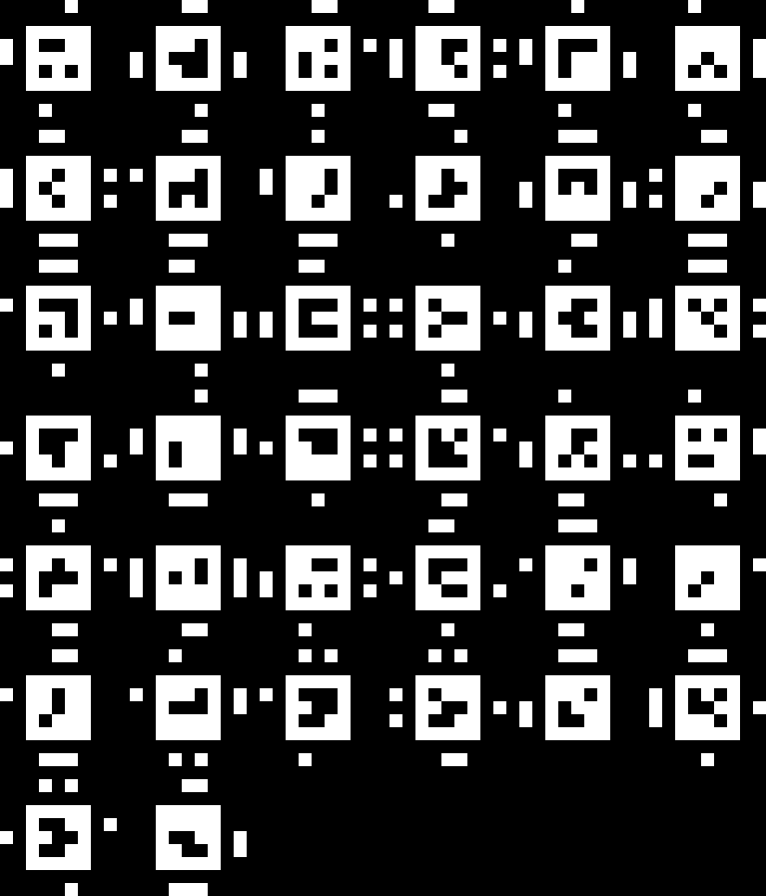
This pattern is drawn by a Shadertoy shader. Its source:

```glsl
const vec2 GRID = vec2(59.0, 69.0);     // cells across and down
const float PITCH = 10.0;              // cells from one marker to the next
const float MARKERS_PER_ROW = 6.0;
const float MARKER_COUNT = 38.0;       // the last row is only partly filled
const float CENTER = 4.0;              // middle cell of a marker
const float CORE_FILL = 0.51;          // chance of a light cell in the core
const float SIDE_FILL = 0.51;          // chance of a light cell at the sides
const float SEED = 17.0;
const vec3 BACKGROUND = vec3(0.0);
const vec3 INK = vec3(1.0);

float cellHash(vec2 cell) {
    vec3 p = fract(vec3(cell.xyx + SEED) * 0.1031);
    p += dot(p, p.yzx + 33.33);
    return fract((p.x + p.y) * p.z);
}

// Ink in one cell, counted from the upper left
float cellInk(vec2 cell) {
    vec2 marker = floor(cell / PITCH);
    if (marker.y * MARKERS_PER_ROW + marker.x >= MARKER_COUNT) return 0.0;

    vec2 offset = abs(cell - marker * PITCH - CENTER);
    float ring = max(offset.x, offset.y);
    float alongSide = min(offset.x, offset.y);
    float noise = cellHash(cell);

    if (ring < 1.5) return step(noise, CORE_FILL);   // 3x3 core
    if (ring < 2.5) return 1.0;                      // solid frame
    bool isSide = ring > 3.5 && ring < 4.5 && alongSide < 1.5;
    return isSide ? step(noise, SIDE_FILL) : 0.0;    // outer side marks
}

void mainImage(out vec4 fragColor, in vec2 fragCoord) {
    vec2 uv = fragCoord / iResolution.xy;
    vec2 p = vec2(uv.x, 1.0 - uv.y) * GRID - 0.5;
    vec2 cell = floor(p);

    // Blend neighbouring cells over a band one pixel wide
    vec2 pixel = GRID / iResolution.xy;
    vec2 blend = clamp((fract(p) - 0.5) / pixel + 0.5, 0.0, 1.0);
    float upper = mix(cellInk(cell), cellInk(cell + vec2(1.0, 0.0)), blend.x);
    float lower = mix(cellInk(cell + vec2(0.0, 1.0)), cellInk(cell + 1.0), blend.x);

    fragColor = vec4(mix(BACKGROUND, INK, mix(upper, lower, blend.y)), 1.0);
}
```
